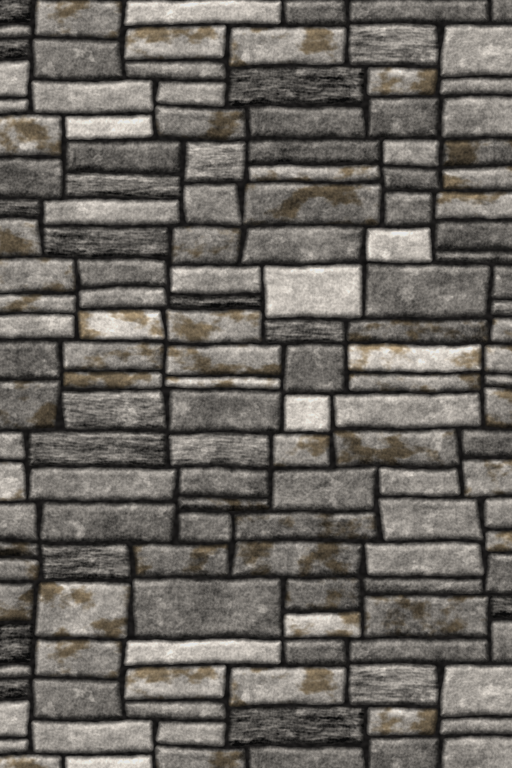
Reproduce this texture procedurally as a Shadertoy shader.

```glsl
// Dry-stacked ledge-stone wall: a pinwheel tiling gives irregular rectangles with
// broken joints; each becomes a worn, tilted stone with its own tone, stains and grain.
// The layout and all noise wrap vertically every PERIOD canvas widths.

const float PERIOD = 1.25;               // height of one repeat, in canvas widths
const float ROWS = 16.0;                 // tiling rows per repeat (even)
const vec2 CELL = vec2(0.2, PERIOD / ROWS);
const float GAP = 0.0024;                // half of the joint width
const vec3 WARM_GREY = vec3(1.0, 0.965, 0.92);
const vec3 STAIN_TINT = vec3(0.62, 0.55, 0.43);
const vec3 JOINT_COLOR = vec3(0.095, 0.09, 0.088);

struct Stone { vec2 lo; vec2 hi; float seed; };

float hash(vec2 p) {
    vec3 q = fract(p.xyx * vec3(0.1031, 0.1030, 0.0973));
    q += dot(q, q.yzx + 33.33);
    return fract((q.x + q.y) * q.z);
}

float trait(float seed, float k) { return hash(vec2(seed * 91.7 + k, k * 5.3)); }

// Gradient noise with n cells per repeat, wrapping in y
float corner(vec2 cell, vec2 offset, float rows) {
    float a = 6.28318 * hash(vec2(cell.x, mod(cell.y, rows)));
    return dot(vec2(cos(a), sin(a)), offset);
}

float gradientNoise(vec2 p, vec2 n) {
    vec2 q = p * n / PERIOD, i = floor(q), f = q - i;
    vec2 u = f * f * f * (f * (f * 6.0 - 15.0) + 10.0), e = vec2(1.0, 0.0);
    float low = mix(corner(i, f, n.y), corner(i + e, f - e, n.y), u.x);
    float high = mix(corner(i + e.yx, f - e.yx, n.y), corner(i + 1.0, f - 1.0, n.y), u.x);
    return 1.4 * mix(low, high, u.y);
}

float fbm(vec2 p, vec2 n) {
    float sum = 0.0, amp = 0.55;
    for (int i = 0; i < 4; i++) {
        sum += amp * gradientNoise(p, n);
        n *= 2.0;
        p.x += 3.7;
        amp *= 0.55;
    }
    return sum;
}

// Position of the single joint crossing a tiling cell
float joint(vec2 cell) {
    return mix(0.2, 0.8, hash(vec2(cell.x, mod(cell.y, ROWS)) + 7.0));
}

// Cells alternate horizontal and vertical joints; one stone surrounds each vertex
Stone findStone(vec2 p) {
    vec2 g = p / CELL, cell = floor(g), f = g - cell, v, lo, hi;
    if (mod(cell.x + cell.y, 2.0) < 0.5) {
        float s = step(joint(cell), f.y);
        v = cell + vec2(step(joint(cell + vec2(0.0, 2.0 * s - 1.0)), f.x), s);
    } else {
        float s = step(joint(cell), f.x);
        v = cell + vec2(s, step(joint(cell + vec2(2.0 * s - 1.0, 0.0)), f.y));
    }
    float a = joint(v), b = joint(v - 1.0);
    float c = joint(v - vec2(1.0, 0.0)), d = joint(v - vec2(0.0, 1.0));
    bool even = mod(v.x + v.y, 2.0) < 0.5;
    lo = (v - 1.0 + (even ? vec2(c, b) : vec2(b, d))) * CELL;
    hi = (v + (even ? vec2(d, a) : vec2(a, c))) * CELL;
    float seed = hash(vec2(v.x, mod(v.y, ROWS)) + 31.0);

    // Some tall stones rest on a thin slab
    if (hi.y - lo.y > 1.1 * CELL.y && trait(seed, 1.0) > 0.3) {
        float cut = mix(lo.y, hi.y, mix(0.26, 0.48, trait(seed, 2.0)));
        if (p.y < cut) { hi.y = cut; seed = fract(seed + 0.437); }
        else lo.y = cut;
    }
    return Stone(lo, hi, seed);
}

// Depth inside the worn, slightly skewed outline of a stone
float insideStone(vec2 p, Stone s) {
    vec2 q = p - 0.5 * (s.lo + s.hi), extent = 0.5 * (s.hi - s.lo) - GAP;
    float skew = 0.24 * (trait(s.seed, 3.0) - 0.5);
    extent.x -= 0.5 * abs(skew) * extent.y;
    q += vec2(skew * q.y, 0.03 * (trait(s.seed, 4.0) - 0.5) * q.x);
    float radius = 0.007;
    vec2 d = abs(q) - extent + radius;
    float box = length(max(d, 0.0)) + min(max(d.x, d.y), 0.0) - radius;
    return -box - 0.0035 * fbm(p + vec2(s.seed * 17.0, 0.0), vec2(36.0));
}

// Bevelled height with rough grain; slate stones get horizontal layers
float height(vec2 p, Stone s, float slate) {
    vec2 q = p + vec2(s.seed * 23.0, 0.0);
    float bevel = smoothstep(-0.002, 0.015, insideStone(p, s));
    float layers = fbm(q, vec2(14.0, 60.0));
    return 0.4 * bevel + 0.18 * fbm(q, vec2(50.0)) + 0.45 * slate * layers;
}

vec3 stoneColor(vec2 p, Stone s, float inside) {
    vec2 q = p + vec2(s.seed * 41.0, 0.0);
    float slate = step(0.8, trait(s.seed, 5.0));
    float tone = mix(0.35, 0.65, trait(s.seed, 6.0)) - 0.13 * slate;
    tone += 0.16 * step(0.84, trait(s.seed, 7.0)) * (1.0 - slate);
    float relief = height(p, s, slate) - height(p + vec2(-0.0015, 0.004), s, slate);
    float value = tone + 0.20 * fbm(q, vec2(14.0, 20.0)) + 0.15 * fbm(q + 5.0, vec2(80.0));
    value += 0.07 * gradientNoise(q, vec2(240.0)) + 0.9 * relief;

    // Brown weathering and pale mineral crust
    float stained = step(0.5, trait(s.seed, 8.0)) * (1.0 - slate);
    float stain = stained * smoothstep(-0.05, 0.3, fbm(q + 9.0, vec2(16.0, 24.0)));
    float crust = smoothstep(0.2, 0.42, fbm(q + 13.0, vec2(24.0, 32.0)));
    vec3 color = WARM_GREY * mix(value, value + 0.13, crust);
    color *= mix(vec3(1.0), STAIN_TINT, 0.85 * stain);
    return color * mix(0.45, 1.0, smoothstep(0.0, 0.009, inside));
}

void mainImage(out vec4 fragColor, in vec2 fragCoord) {
    vec2 p = fragCoord / iResolution.x;
    float aa = 1.0 / iResolution.x;
    // Gentle sag of the courses
    p += 0.005 * vec2(gradientNoise(p, vec2(10.0)), gradientNoise(p + vec2(8.0, 0.0), vec2(10.0)));
    Stone s = findStone(p);
    float inside = insideStone(p, s);
    vec3 gap = JOINT_COLOR * (1.0 + 0.5 * gradientNoise(p, vec2(120.0)));
    vec3 color = mix(gap, stoneColor(p, s, inside), smoothstep(-aa, aa, inside));
    fragColor = vec4(clamp(color, 0.04, 0.9), 1.0);
}
```
